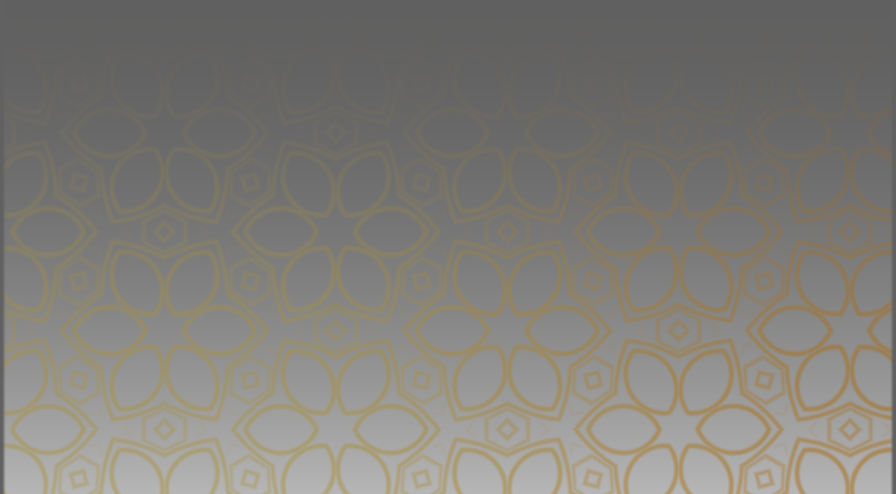
A Shadertoy shader for this pattern:

```glsl
const float SQRT3 = 1.7320508;

// Soft line along the zero level of a distance
float stroke(float d, float halfWidth) {
    return 1.0 - smoothstep(halfWidth - 0.010, halfWidth + 0.011, abs(d));
}

// Offset from the nearest flower centre on a triangular lattice of spacing 1
vec2 nearestFlower(vec2 p) {
    vec2 cell = vec2(SQRT3, 1.0);
    vec2 a = mod(p + 0.5 * cell, cell) - 0.5 * cell;
    vec2 b = mod(p, cell) - 0.5 * cell;
    return dot(a, a) < dot(b, b) ? a : b;
}

// Fold the plane into half of one petal sector, petal along +x
vec2 foldPetal(vec2 q) {
    float sector = radians(60.0);
    float angle = abs(mod(atan(q.y, q.x) + 0.5 * sector, sector) - 0.5 * sector);
    return length(q) * vec2(cos(angle), sin(angle));
}

// Pointed lens made from two circular arcs
float petal(vec2 f) {
    return length(vec2(f.x - 0.277, abs(f.y) + 0.078)) - 0.196;
}

// Shallow arc from the petal tip to the notch between petals
float flowerOutline(vec2 f) {
    return length(f + vec2(0.095, 0.464)) - 0.770;
}

float hexagon(vec2 e, float radius) {
    e = abs(e);
    return max(e.y, dot(e, vec2(0.5 * SQRT3, 0.5))) - radius;
}

float ornament(vec2 p) {
    vec2 f = foldPetal(nearestFlower(p));

    // Petals and the outline around each flower
    float ink = stroke(petal(f), 0.011);
    ink = max(ink, 0.9 * stroke(flowerOutline(f), 0.010));

    // Hexagon and diamond halfway between neighbouring flowers
    vec2 axis = vec2(0.5 * SQRT3, 0.5);
    vec2 e = abs(vec2(dot(f, axis) - 0.5, dot(f, vec2(-axis.y, axis.x))));
    ink = max(ink, 0.7 * stroke(hexagon(e * vec2(1.0, 0.88), 0.092), 0.008));
    float diamond = (e.x + e.y - 0.046) * 0.7071;
    ink = max(ink, 0.8 * stroke(diamond, 0.009));

    // Faint chevrons beside each hexagon
    float chevron = (e.x + e.y - 0.205) * 0.7071;
    return max(ink, 0.25 * stroke(chevron, 0.006) * (1.0 - smoothstep(0.03, 0.05, e.x)));
}

void mainImage(out vec4 fragColor, in vec2 fragCoord) {
    vec2 uv = fragCoord / iResolution.xy;
    vec2 p = (fragCoord / iResolution.y - vec2(0.680, 0.531)) / 0.4005;

    // Grey backdrop, lighter towards the bottom
    vec3 color = vec3(0.379, 0.377, 0.376) + 0.335 * pow(1.0 - uv.y, 1.75);

    // Gold turns from yellow to amber across and fades out upwards
    vec3 gold = mix(vec3(0.67, 0.60, 0.34), vec3(0.67, 0.49, 0.22), smoothstep(0.3, 1.0, uv.x));
    gold *= mix(1.0, 0.8, uv.y);
    float fade = 0.70 * (1.0 - smoothstep(0.2, 1.0, uv.y)) * mix(0.85, 1.0, uv.x);
    color = mix(color, gold, ornament(p) * fade);

    // Dark strips along the left and right borders
    float side = min(uv.x, 1.0 - uv.x);
    color = mix(vec3(0.38), color, smoothstep(0.002, 0.007, side));

    fragColor = vec4(color, 1.0);
}
```
